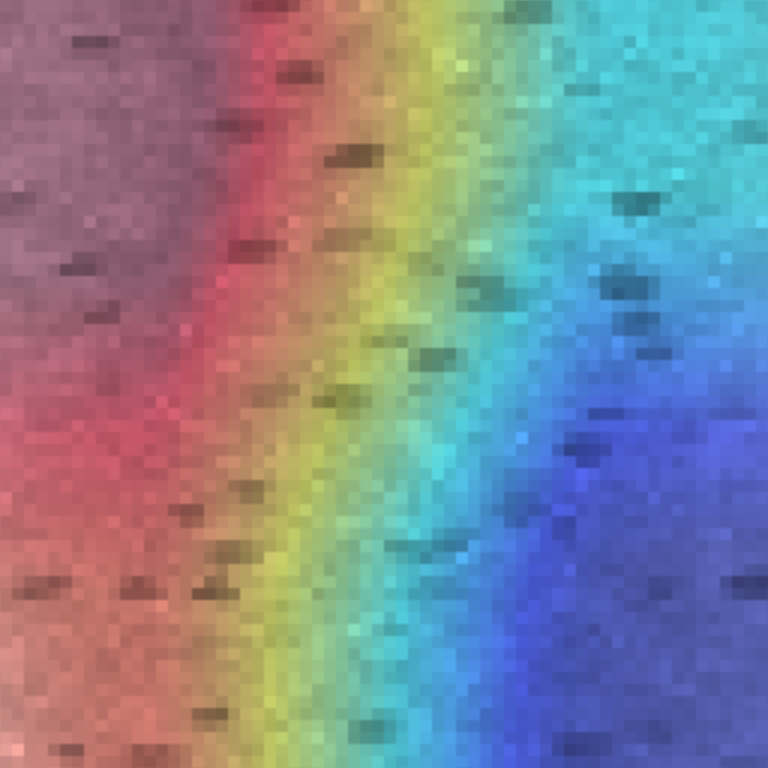
Write a WebGL 2 fragment shader that draws this background.

```glsl
#version 300 es
precision highp float;
// A coarse mosaic over a bent rainbow band, mauve and salmon at the left,
// cyan and navy at the right. A clamped scalar field picks each tile's colour
// from a ramp; hashed grain and cellular blotches vary its brightness.

#define TILES 64.0        // tiles across the canvas
#define EDGE 0.16         // softness of tile edges, in tiles
#define WARM_SLOPE 14.0   // ramp steps per unit, left of the yellow line
#define GRAIN 0.10        // brightness range of single tiles
#define MOTTLE 0.022      // strength of the broad layered waves
#define BLOTCH_GRID 11.0  // blotch regions across the canvas
#define BLOTCH_RATE 0.36  // share of regions that hold a dark blotch
#define BLOTCH_DARK 0.34  // darkest shade of a blotch

uniform vec2 u_resolution;
out vec4 outColor;

const vec3 RAMP[10] = vec3[10](
    vec3(0.53, 0.34, 0.42),   // mauve
    vec3(0.74, 0.32, 0.39),   // red
    vec3(0.75, 0.44, 0.40),   // salmon
    vec3(0.72, 0.57, 0.39),   // tan
    vec3(0.72, 0.75, 0.37),   // yellow
    vec3(0.52, 0.74, 0.56),   // green
    vec3(0.30, 0.76, 0.81),   // cyan
    vec3(0.28, 0.57, 0.84),   // blue
    vec3(0.28, 0.35, 0.83),   // indigo
    vec3(0.26, 0.31, 0.65));  // navy

float hash(vec2 p) {
    vec3 q = fract(p.xyx * vec3(0.1031, 0.1030, 0.0973));
    q += dot(q, q.yzx + 33.33);
    return fract((q.x + q.y) * q.z);
}

float softMin(float a, float b, float k) {
    float h = max(k - abs(a - b), 0.0) / k;
    return min(a, b) - 0.25 * k * h * h;
}

vec3 rampColor(float t) {
    t = clamp(t, 0.0, 8.999);
    int i = int(t);
    return mix(RAMP[i], RAMP[i + 1], fract(t));
}

// Smooth colour field before it is cut into tiles.
vec3 field(vec2 p) {
    float down = 1.0 - p.y;
    float yellowLine = 0.56 - 0.205 * smoothstep(0.12, 0.85, down);
    float u = p.x - yellowLine;
    float slope = u < 0.0 ? WARM_SLOPE : mix(10.2, 12.8, down);

    // Each side stops at a hue that depends on height.
    float warmLimit = clamp((down - 0.36) * 4.8, 0.0, 2.0);
    float coolLimit = clamp(6.0 + (down - 0.25) * 6.4, 6.0, 9.0);
    float t = softMin(4.0 + u * slope, coolLimit, 0.5);
    t = -softMin(-t, -warmLimit, 0.4);

    // Both outer sides grow paler away from the band.
    float pale = 0.22 * smoothstep(0.24, 0.52, -u) * mix(0.75, 1.0, down);
    pale += 0.24 * smoothstep(0.16, 0.40, -u) * smoothstep(0.65, 1.0, down);
    pale += 0.10 * smoothstep(0.32, 0.62, u);
    return mix(rampColor(t), vec3(0.94, 0.84, 0.86), pale);
}

// Scattered blotches, one random slanted ellipse at most per region.
float blotches(vec2 p) {
    vec2 g = p * BLOTCH_GRID;
    float dark = 0.0;
    for (int y = -1; y <= 1; y++)
    for (int x = -1; x <= 1; x++) {
        vec2 cell = floor(g) + vec2(x, y);
        vec2 center = cell + vec2(hash(cell + 7.3), hash(cell + 19.7));
        vec2 d = g - center;
        d.x -= d.y * (hash(cell + 31.1) - 0.3);
        vec2 radius = vec2(0.38, 0.19) * mix(0.7, 1.3, hash(cell + 43.9));
        float spot = 1.0 - smoothstep(0.5, 1.25, length(d / radius));
        float strength = mix(0.35, 1.0, hash(cell + 71.3));
        dark = max(dark, spot * strength * step(hash(cell + 57.1), BLOTCH_RATE));
    }
    return dark;
}

vec3 tileColor(vec2 id) {
    vec2 p = (id + 0.5) / TILES;
    float light = 1.0 + GRAIN * (hash(id) - 0.5);
    light += GRAIN * (hash(floor(id * vec2(0.5, 1.0)) + 101.0) - 0.5);
    light += MOTTLE * sin(p.x * 31.0 + 3.0 * sin(p.y * 19.0));
    light += MOTTLE * sin(p.y * 47.0 + 2.0 * sin(p.x * 23.0));
    light += 0.12 * step(0.975, hash(id + 211.0));
    light *= 1.0 - BLOTCH_DARK * blotches(p);
    return field(p) * light;
}

void main() {
    vec2 g = gl_FragCoord.xy / u_resolution * TILES - 0.5;
    vec2 id = floor(g);
    vec2 w = smoothstep(0.5 - EDGE, 0.5 + EDGE, fract(g));

    // Blend the four nearest tiles only close to their edges.
    vec3 lower = mix(tileColor(id), tileColor(id + vec2(1, 0)), w.x);
    vec3 upper = mix(tileColor(id + vec2(0, 1)), tileColor(id + 1.0), w.x);
    outColor = vec4(clamp(mix(lower, upper, w.y), 0.0, 1.0), 1.0);
}
```
